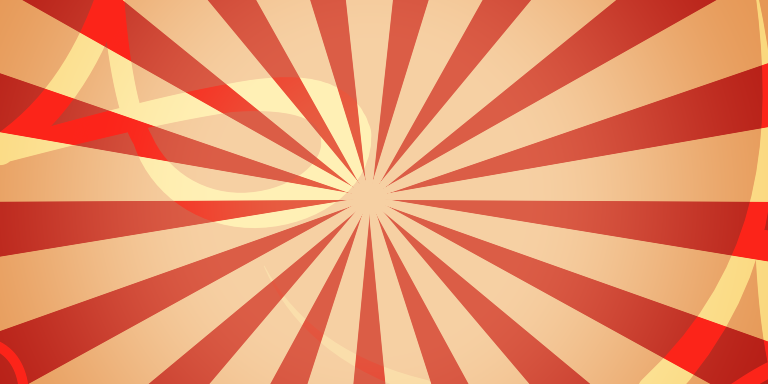
This background is drawn by a Shadertoy shader. Its source:

```glsl
// Retro sunburst of red rays on warm cream, crossed by glowing translucent ribbons.

// Lengths are in hundredths of the canvas height, origin at the lower left.
const float PI = 3.14159;
const float RAY_COUNT = 17.0;
const float RAY_SLOPE = 0.087;       // half width gained per unit of length
const float RAY_TIP = 5.7;           // radius of the clear hub
const float RAY_STRETCH = 1.11;      // horizontal widening of the burst
const vec2 BURST_CENTER = vec2(96.2, 48.4);
const float FADE_START = 38.0;
const float FADE_END = 122.0;
const int RIBBON_STEPS = 16;

const vec3 CREAM_INNER = vec3(0.965, 0.815, 0.640);
const vec3 CREAM_OUTER = vec3(0.900, 0.590, 0.330);
const vec3 RED_INNER = vec3(0.860, 0.365, 0.275);
const vec3 RED_OUTER = vec3(0.710, 0.110, 0.080);
const vec3 GLOW_CREAM_INNER = vec3(1.000, 0.940, 0.710);
const vec3 GLOW_CREAM_OUTER = vec3(0.980, 0.840, 0.480);
const vec3 GLOW_RED_INNER = vec3(0.900, 0.370, 0.260);
const vec3 GLOW_RED_OUTER = vec3(0.990, 0.140, 0.100);
const float FAINT_OPACITY = 0.45;

// Signed distance to the nearest tapered ray
float rayDistance(vec2 fromCenter) {
    vec2 q = fromCenter * vec2(1.0, RAY_STRETCH);
    float sector = 2.0 * PI / RAY_COUNT;
    float angle = atan(q.y, q.x) + 0.5 * PI;
    angle -= sector * round(angle / sector);
    vec2 local = length(q) * vec2(cos(angle), abs(sin(angle)));
    return local.y - RAY_SLOPE * (local.x - RAY_TIP);
}

vec2 cubic(vec2 a, vec2 b, vec2 c, vec2 d, float t) {
    float s = 1.0 - t;
    return s * s * (s * a + 3.0 * t * b) + t * t * (3.0 * s * c + t * d);
}

// Signed distance to a cubic stroke; widths holds its start and end half width
float ribbon(vec2 p, vec2 a, vec2 b, vec2 c, vec2 d, vec2 widths) {
    float nearest = 1e3;
    vec2 from = a;
    for (int i = 1; i <= RIBBON_STEPS; i++) {
        float t = float(i) / float(RIBBON_STEPS);
        vec2 to = cubic(a, b, c, d, t);
        vec2 along = to - from;
        float h = clamp(dot(p - from, along) / dot(along, along), 0.0, 1.0);
        float width = mix(widths.x, widths.y, t + (h - 1.0) / float(RIBBON_STEPS));
        nearest = min(nearest, length(p - from - along * h) - width);
        from = to;
    }
    return nearest;
}

// Peaked legs and the large loop on the left
float loopRibbon(vec2 p) {
    vec2 neck = vec2(37.2, 63.5), base = vec2(66.4, 45.3);
    vec2 side = vec2(90.1, 64.8), crown = vec2(59.9, 74.5);
    float d = ribbon(p, vec2(29.2, 102.6), vec2(24.0, 87.0), vec2(15.6, 71.4), vec2(0.0, 60.9), vec2(3.6, 3.9));
    d = min(d, ribbon(p, vec2(29.4, 101.3), vec2(30.7, 84.4), vec2(33.3, 70.0), neck, vec2(2.9, 2.6)));
    d = min(d, ribbon(p, neck, vec2(41.7, 51.8), vec2(53.4, 44.5), base, vec2(2.6, 4.7)));
    d = min(d, ribbon(p, base, vec2(79.4, 46.1), vec2(91.1, 54.4), side, vec2(4.7, 6.6)));
    d = min(d, ribbon(p, side, vec2(88.0, 75.3), vec2(75.5, 76.6), crown, vec2(6.6, 3.7)));
    return min(d, ribbon(p, crown, vec2(44.3, 71.9), vec2(26.0, 67.4), vec2(0.0, 60.4), vec2(3.7, 3.0)));
}

// Sweep down the right side and small corner strokes
float edgeRibbons(vec2 p) {
    float d = ribbon(p, vec2(197.1, 101.3), vec2(203.1, 66.1), vec2(202.6, 29.7), vec2(170.6, -2.1), vec2(0.3, 4.7));
    d = min(d, ribbon(p, vec2(199.2, 37.5), vec2(200.0, 21.9), vec2(201.8, 6.2), vec2(205.7, -4.0), vec2(2.6, 3.1)));
    d = min(d, ribbon(p, vec2(191.0, -2.0), vec2(194.0, 0.0), vec2(197.0, 2.0), vec2(201.0, 4.0), vec2(2.0)));
    return min(d, ribbon(p, vec2(-1.3, 10.2), vec2(3.1, 8.3), vec2(5.7, 4.2), vec2(6.2, -1.6), vec2(1.3)));
}

// Thin arc below the hub
float faintArc(vec2 p) {
    return ribbon(p, vec2(68.8, 30.7), vec2(75.5, 16.7), vec2(88.5, 5.0), vec2(110.7, -1.0), vec2(0.1, 2.1));
}

float coverage(float d, float pixel) {
    return 1.0 - smoothstep(-0.6 * pixel, 0.6 * pixel, d);
}

void mainImage(out vec4 fragColor, in vec2 fragCoord) {
    float pixel = 100.0 / iResolution.y;
    vec2 p = fragCoord * pixel;
    vec2 fromCenter = p - BURST_CENTER;
    float fade = smoothstep(FADE_START, FADE_END, length(fromCenter));

    // Sunburst
    float ray = coverage(rayDistance(fromCenter), pixel);
    vec3 color = mix(mix(CREAM_INNER, CREAM_OUTER, fade), mix(RED_INNER, RED_OUTER, fade), ray);

    // Ribbons brighten the cream and the rays separately
    float redGlow = smoothstep(15.0, 75.0, length(fromCenter));
    vec3 glow = mix(mix(GLOW_CREAM_INNER, GLOW_CREAM_OUTER, fade),
                    mix(GLOW_RED_INNER, GLOW_RED_OUTER, redGlow), ray);
    float bright = coverage(min(loopRibbon(p), edgeRibbons(p)), pixel);
    float faint = FAINT_OPACITY * coverage(faintArc(p), pixel);
    color = mix(color, glow, max(bright, faint));

    fragColor = vec4(color, 1.0);
}
```
